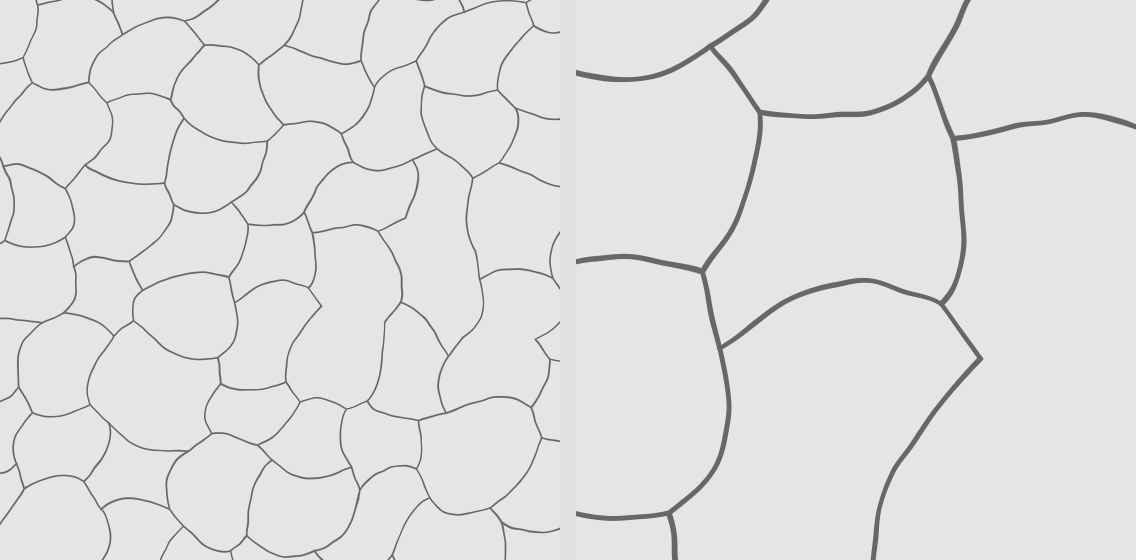
Left: the whole. Right: its middle third, enlarged.
Reproduce this pattern procedurally as a WebGL 2 fragment shader.

```glsl
#version 300 es
precision highp float;
// Thin grey curves divide a pale sheet into irregular, leaf-like cells.
// A jittered, tilted grid has each crossing split into two T-junctions;
// neighbouring junctions are joined by bowed edges with a slight wobble.

uniform vec2 u_resolution;
out vec4 fragColor;

const vec3 PAPER = vec3(0.898);
const vec3 INK = vec3(0.405);
const float CELLS = 7.0;          // grid cells across the canvas
const float HALF_WIDTH = 0.0015;  // of a line, in canvas units
const float TILT = 0.22;          // rotation of the grid, in radians

vec2 hash2(vec2 p, float seed) {
    vec3 q = fract(p.xyx * vec3(0.1031, 0.1030, 0.0973) + seed * 0.137);
    q += dot(q, q.yzx + 33.33);
    return fract((q.xx + q.yz) * q.zy);
}

// Smooth vector noise in -1..1
vec2 noise2(vec2 p, float seed) {
    vec2 cell = floor(p);
    vec2 f = fract(p);
    f = f * f * (3.0 - 2.0 * f);
    vec2 low = mix(hash2(cell, seed), hash2(cell + vec2(1, 0), seed), f.x);
    vec2 high = mix(hash2(cell + vec2(0, 1), seed), hash2(cell + vec2(1, 1), seed), f.x);
    return 2.0 * mix(low, high, f.y) - 1.0;
}

mat2 rotation(float angle) {
    float c = cos(angle), s = sin(angle);
    return mat2(c, s, -s, c);
}

// Jittered centre of a grid crossing
vec2 crossing(vec2 id) {
    return id + 0.34 * (hash2(id, 1.0) - 0.5);
}

// Half of the short link that splits a crossing; it always points right
vec2 splitLink(vec2 id) {
    vec2 h = hash2(id, 2.0);
    float side = h.x < 0.72 ? -1.0 : 1.0;
    float angle = side * mix(0.6, 1.15, h.y);
    return mix(0.12, 0.2, fract(h.x * 7.0)) * vec2(cos(angle), sin(angle));
}

// Distance to a bowed edge from a to b; skew makes the bow S-shaped
float bowedEdge(vec2 p, vec2 a, vec2 b, float bow, float skew) {
    float len = distance(a, b);
    vec2 along = (b - a) / len;
    vec2 local = vec2(dot(p - a, along), dot(p - a, vec2(-along.y, along.x))) / len;
    float t = clamp(local.x, 0.0, 1.0);
    float s = 2.0 * t - 1.0;
    float arch = 4.0 * t * (1.0 - t);
    float offset = arch * (bow + skew * s);
    float slope = -4.0 * s * (bow + skew * s) + 2.0 * skew * arch;
    return len * length(local - vec2(t, offset)) / sqrt(1.0 + slope * slope);
}

// Bow and skew of an edge; bows mostly alternate like a checkerboard
vec2 edgeShape(vec2 id, float parity, float seed) {
    vec2 h = hash2(id, seed);
    float flip = h.x < 0.25 ? -1.0 : 1.0;
    float bow = parity * flip * mix(0.07, 0.19, h.y);
    return vec2(bow, 0.14 * (fract(h.x * 13.0) - 0.5));
}

// Distance to the nearest line of the net, in grid units
float netDistance(vec2 p) {
    vec2 base = floor(p);
    float nearest = 10.0;
    for (int j = -1; j <= 1; j++) {
        for (int i = -1; i <= 1; i++) {
            vec2 id = base + vec2(i, j);
            vec2 rightId = id + vec2(1, 0);
            vec2 upId = id + vec2(0, 1);
            vec2 centre = crossing(id);
            vec2 link = splitLink(id);
            vec2 upLink = splitLink(upId);
            float parity = mod(id.x + id.y, 2.0) < 0.5 ? 1.0 : -1.0;

            // Short link between the two T-junctions
            nearest = min(nearest, bowedEdge(p, centre - link, centre + link, 0.0, 0.0));

            // Edge to the right; a few are left out to merge cells
            if (hash2(id, 5.0).x > 0.07) {
                vec2 shape = edgeShape(id, parity, 3.0);
                vec2 end = crossing(rightId) - splitLink(rightId);
                nearest = min(nearest, bowedEdge(p, centre + link, end, shape.x, shape.y));
            }

            // Edge upwards, from the upper junction to the lower one above
            vec2 shape = edgeShape(id, parity, 4.0);
            vec2 start = centre + link * sign(link.y);
            vec2 end = crossing(upId) - upLink * sign(upLink.y);
            nearest = min(nearest, bowedEdge(p, start, end, shape.x, shape.y));
        }
    }
    return nearest;
}

void main() {
    vec2 uv = gl_FragCoord.xy / u_resolution.y;
    vec2 p = rotation(TILT) * uv * CELLS + 20.0;
    p += 0.06 * noise2(p * 1.3, 6.0) + 0.011 * noise2(p * 7.0, 7.0);

    float d = netDistance(p) / CELLS;
    float halfPixel = 0.5 / u_resolution.y;
    float line = 1.0 - clamp((d - HALF_WIDTH + halfPixel) / (2.0 * halfPixel), 0.0, 1.0);
    fragColor = vec4(mix(PAPER, INK, line), 1.0);
}
```
